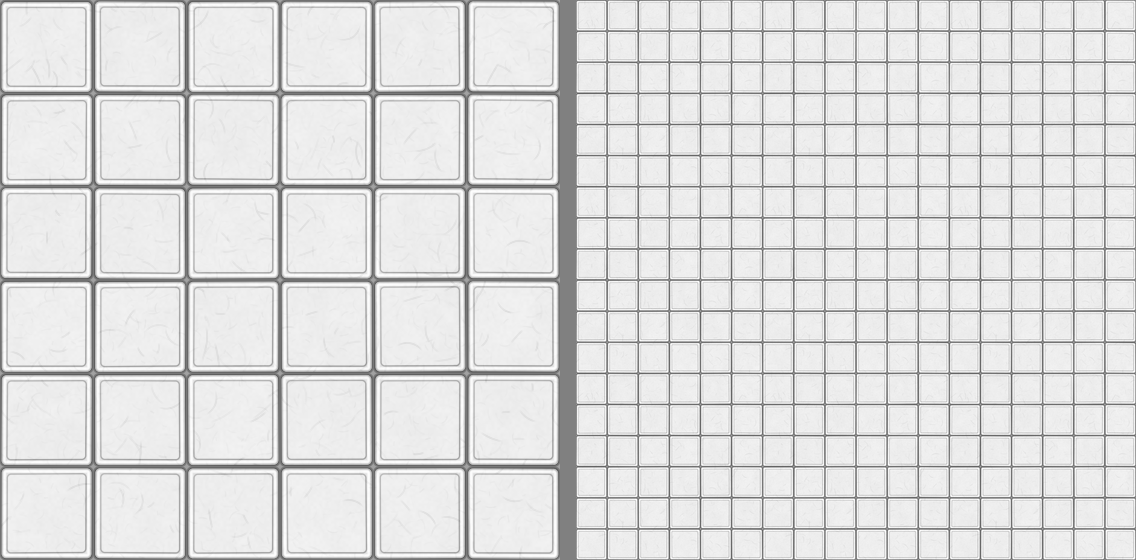
Left: one tile. Right: repeated 3 by 3.
A WebGL 2 fragment shader for this pattern:

```glsl
#version 300 es
precision highp float;

uniform vec2 u_resolution;
out vec4 fragColor;

const float TILES = 6.0;
const float TILE_HALF = 0.483;
const float TILE_RADIUS = 0.052;
const float BEVEL = 0.061;
const float INNER_RADIUS = 0.042;
const float LINE_WIDTH = 0.008;
const float TILE_SKEW = 0.010;
const float INNER_SKEW = 0.014;
const float TILE_SHIFT = 0.003;
const float SCRATCH_CELLS = 30.0;
const float SCRATCH_WIDTH = 0.028;
const float SCRATCH_DEPTH = 0.055;
const float GRAIN_CELLS = 192.0;
const float GRAIN_DEPTH = 0.016;
const float TONE_SPREAD = 0.008;

const vec3 GROUT_DARK = vec3(0.36);
const vec3 GROUT_MID = vec3(0.47);
const vec3 GROUT_LIGHT = vec3(0.63);
const vec3 RIM_SHADE = vec3(0.70);
const vec3 BEVEL_LIGHT = vec3(0.985);
const vec3 BEVEL_FOOT = vec3(0.88);
const vec3 LINE_COLOR = vec3(0.64);
const vec3 FACE = vec3(0.932);

vec3 hash3(vec2 cell, float seed) {
    vec3 p = fract(vec3(cell, seed + cell.x) * vec3(0.1031, 0.1030, 0.0973));
    p += dot(p, p.yxz + 33.33);
    return fract((p.xxy + p.yxx) * p.zyx);
}

// Value noise that wraps after a whole number of cells
float wrapNoise(vec2 uv, float cells, float seed) {
    vec2 p = uv * cells;
    vec2 i = floor(p);
    vec2 f = fract(p);
    f = f * f * (3.0 - 2.0 * f);
    float a = hash3(mod(i, cells), seed).x;
    float b = hash3(mod(i + vec2(1, 0), cells), seed).x;
    float c = hash3(mod(i + vec2(0, 1), cells), seed).x;
    float d = hash3(mod(i + vec2(1, 1), cells), seed).x;
    return mix(mix(a, b, f.x), mix(c, d, f.x), f.y);
}

float roundedBox(vec2 p, float halfSize, float radius) {
    vec2 q = abs(p) - halfSize + radius;
    return length(max(q, 0.0)) + min(max(q.x, q.y), 0.0) - radius;
}

vec2 skew(vec2 p, vec2 amount) {
    return p + p.yx * amount;
}

// Short curved hairlines, one per wrapped cell
float scratches(vec2 uv, float cells, float seed) {
    vec2 p = uv * cells;
    vec2 base = floor(p);
    float blur = cells / u_resolution.y;
    float sum = 0.0;
    for (int y = -1; y <= 1; y++) {
        for (int x = -1; x <= 1; x++) {
            vec2 cell = base + vec2(x, y);
            vec3 place = hash3(mod(cell, cells), seed);
            vec3 form = hash3(mod(cell, cells), seed + 17.0);
            float angle = place.z * 6.2832;
            vec2 dir = vec2(cos(angle), sin(angle));
            vec2 q = p - cell - place.xy;
            q = vec2(dot(q, dir), dot(q, vec2(-dir.y, dir.x)));
            q.y += (form.x - 0.5) * 1.4 * q.x * q.x;
            float reach = mix(0.25, 0.85, form.y);
            float body = 1.0 - smoothstep(SCRATCH_WIDTH, SCRATCH_WIDTH + blur, abs(q.y));
            float fade = 1.0 - smoothstep(reach * 0.5, reach, abs(q.x));
            sum += body * fade * form.z * form.z;
        }
    }
    return min(sum, 1.0);
}

void main() {
    vec2 uv = gl_FragCoord.xy / u_resolution;
    vec2 cell = floor(uv * TILES);
    vec2 p = fract(uv * TILES) - 0.5;
    float pixel = TILES / u_resolution.y;

    // Slightly uneven outline and inset for each tile
    vec3 shape = hash3(cell, 3.0) - 0.5;
    vec3 inset = hash3(cell, 11.0) - 0.5;
    vec2 shift = (hash3(cell, 23.0).xy - 0.5) * 2.0 * TILE_SHIFT;
    vec2 q = skew(p - shift, shape.xy * TILE_SKEW);
    float outer = roundedBox(q, TILE_HALF, TILE_RADIUS);
    float inner = roundedBox(skew(q, inset.xy * INNER_SKEW), TILE_HALF - BEVEL, INNER_RADIUS);

    // Grout, lighter where joints cross
    float joint = roundedBox(p, TILE_HALF, TILE_RADIUS);
    vec3 grout = mix(GROUT_DARK, GROUT_MID, smoothstep(0.002, 0.016, joint));
    grout = mix(grout, GROUT_LIGHT, smoothstep(0.016, 0.032, joint));

    // Rounded bevel
    float depth = clamp(-outer / BEVEL, 0.0, 1.0);
    vec3 glaze = mix(RIM_SHADE, BEVEL_LIGHT, smoothstep(0.0, 0.48, depth));
    glaze = mix(glaze, BEVEL_FOOT, smoothstep(0.6, 1.0, depth));

    // Flat face and the fine line around it
    glaze = mix(glaze, FACE, 1.0 - smoothstep(-pixel, pixel, inner));
    float line = 1.0 - smoothstep(0.0, LINE_WIDTH * 0.5 + pixel, abs(inner));
    float lowerSide = smoothstep(-0.4, 0.4, p.x - p.y);
    glaze = mix(glaze, LINE_COLOR, line * mix(0.7, 1.0, lowerSide));

    // Wear and tone
    float wear = scratches(uv, SCRATCH_CELLS, 41.0) + scratches(uv, SCRATCH_CELLS * 2.0, 67.0) * 0.5;
    float grain = wrapNoise(uv, GRAIN_CELLS, 5.0) + wrapNoise(uv, TILES * 5.0, 7.0) - 1.0;
    glaze += grain * GRAIN_DEPTH - wear * SCRATCH_DEPTH + shape.z * TONE_SPREAD;

    float cover = 1.0 - smoothstep(-pixel * 0.5, pixel * 0.5, outer);
    fragColor = vec4(mix(grout, glaze, cover), 1.0);
}
```
